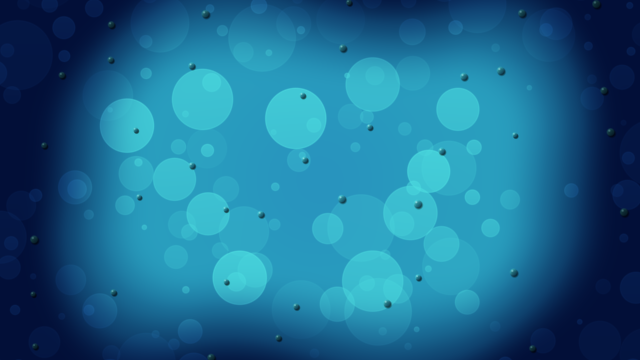
This background is drawn by a WebGL 1 fragment shader. Its source:

```glsl
precision highp float;
// Translucent cyan bubbles and tiny water drops over a soft blue glow with navy edges.

uniform vec2 u_resolution;

#define GLOW_HALF vec2(0.65, 0.42)
#define GLOW_ROUND 0.30
#define GLOW_FADE 0.21
#define RING_CENTER vec2(-0.04, 0.0)
#define RING_AXES vec2(0.44, 0.24)
#define RING_COUNT 11
#define BUBBLE_SIZE 0.071
#define DROP_CELL vec2(0.222, 0.2)
#define DROP_RADIUS 0.0095

const vec3 NAVY = vec3(0.008, 0.060, 0.220);
const vec3 DEEP_BLUE = vec3(0.050, 0.230, 0.405);
const vec3 MID_BLUE = vec3(0.110, 0.460, 0.620);
const vec3 TEAL = vec3(0.160, 0.620, 0.745);
const vec3 CENTER_BLUE = vec3(0.155, 0.570, 0.745);
const vec3 BUBBLE_DARK = vec3(0.090, 0.330, 0.660);
const vec3 BUBBLE_LIGHT = vec3(0.300, 0.870, 0.880);

vec4 hash4(vec2 p) {
  float n = dot(p, vec2(127.1, 311.7));
  return fract(sin(n + vec4(0.0, 17.3, 41.9, 73.1)) * 43758.5);
}

float roundBox(vec2 p, vec2 halfSize, float radius) {
  vec2 q = abs(p) - halfSize + radius;
  return length(max(q, 0.0)) + min(max(q.x, q.y), 0.0) - radius;
}

// Antialiased coverage of a signed distance
float cover(float d) {
  float px = 1.0 / u_resolution.y;
  return 1.0 - smoothstep(-px, px, d);
}

float glowAmount(vec2 p) {
  float d = roundBox(p - vec2(0.01, 0.0), GLOW_HALF, GLOW_ROUND);
  d += 0.09 * p.y * cos(7.0 * (p.x - 0.20));
  return 1.0 - smoothstep(-GLOW_FADE, GLOW_FADE, d);
}

vec3 backdrop(vec2 p, float glow) {
  vec3 col = mix(NAVY, DEEP_BLUE, smoothstep(0.0, 0.35, glow));
  col = mix(col, MID_BLUE, smoothstep(0.2, 0.75, glow));
  col = mix(col, TEAL, smoothstep(0.6, 1.0, glow));
  return mix(col, CENTER_BLUE, 0.8 * exp(-14.0 * dot(p, p)));
}

// Flat translucent disc with a slightly stronger rim
vec3 addBubble(vec3 col, vec2 p, float radius, float alpha, float glow) {
  float d = length(p) - radius;
  float rim = smoothstep(-0.005, 0.0, d);
  float shade = 0.92 + 0.08 * p.y / radius;
  float opacity = alpha * mix(0.45, 1.0, glow) * (1.0 + 0.3 * rim);
  vec3 tint = mix(BUBBLE_DARK, BUBBLE_LIGHT, smoothstep(0.1, 0.9, glow));
  return mix(col, tint, cover(d) * opacity * shade);
}

// Jittered grid of bubbles with hashed size and opacity
vec3 scatter(vec3 col, vec2 p, float cell, vec2 sizes, float density,
             float alpha, float seed, float glow) {
  vec2 home = floor(p / cell);
  for (int y = -1; y <= 1; y++) {
    for (int x = -1; x <= 1; x++) {
      vec2 id = home + vec2(float(x), float(y));
      vec4 h = hash4(id + seed);
      vec2 center = (id + 0.1 + 0.8 * h.xy) * cell;
      float radius = mix(sizes.x, sizes.y, h.z);
      float strength = alpha * (0.35 + 0.65 * fract(h.z * 7.0 + h.x));
      col = addBubble(col, p - center, radius, strength * step(h.w, density), glow);
    }
  }
  return col;
}

// Large bright bubbles along a wavy elliptical ring
vec3 bubbleRing(vec3 col, vec2 p, float glow) {
  for (int i = 0; i < RING_COUNT; i++) {
    float k = float(i);
    float angle = 2.18 + 0.576 * k - 0.21 * sin(0.628 * k);
    float reach = 1.0 + 0.33 * cos(1.632 * (k - 0.7));
    vec2 center = RING_CENTER + RING_AXES * reach * vec2(cos(angle), sin(angle));
    float radius = BUBBLE_SIZE + 0.014 * cos(1.257 * k);
    col = addBubble(col, p - center, radius, 0.60 + 0.1 * sin(2.0 * k), glow);
  }
  return col;
}

// Small beads: soft shadow, dark edge, pale upper-left glint
vec3 waterDrops(vec3 col, vec2 p, float glow) {
  vec2 id = floor(p / DROP_CELL);
  vec4 h = hash4(id + 57.0);
  vec2 q = p - (id + 0.15 + 0.7 * h.xy) * DROP_CELL;
  float radius = DROP_RADIUS * (0.7 + 0.45 * h.z);
  float present = step(h.w, 0.92);
  float shadow = 1.0 - smoothstep(0.6, 1.4, length(q - vec2(0.003, -0.004)) / radius);
  col *= 1.0 - 0.65 * shadow * present;
  float body = cover(length(q) - radius) * present;
  float light = clamp(0.5 + 0.5 * dot(q, vec2(-0.7, 0.7)) / radius, 0.0, 1.0);
  vec3 bead = mix(MID_BLUE * 0.7, BUBBLE_LIGHT, light) * mix(0.35, 1.0, glow);
  col = mix(col, bead, 0.75 * body);
  float glint = cover(length(q - radius * vec2(-0.35, 0.4)) - 0.25 * radius);
  return mix(col, vec3(0.75, 0.95, 0.97), 0.6 * glint * present * mix(0.4, 1.0, glow));
}

void main() {
  vec2 p = (gl_FragCoord.xy - 0.5 * u_resolution) / u_resolution.y;
  float glow = glowAmount(p);
  vec3 col = backdrop(p, glow);
  col = scatter(col, p, 0.27, vec2(0.055, 0.098), 0.50, 0.28, 11.0, glow);
  col = scatter(col, p, 0.16, vec2(0.027, 0.050), 0.60, 0.45, 23.0, glow);
  col = bubbleRing(col, p, glow);
  col = scatter(col, p, 0.11, vec2(0.007, 0.027), 0.50, 0.55, 37.0, glow);
  col = waterDrops(col, p, glow);
  gl_FragColor = vec4(col, 1.0);
}
```
